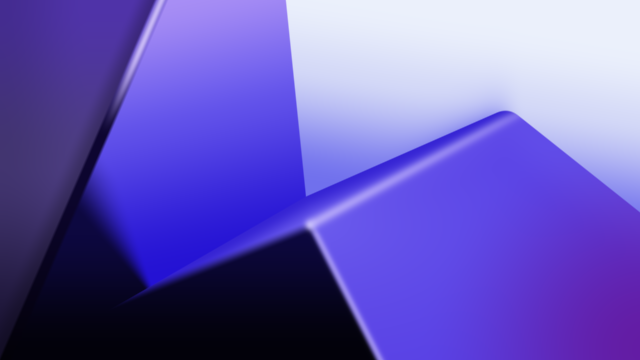
Reproduce this background procedurally as a Shadertoy shader.

```glsl
// Draws glossy violet slabs and a bevelled box before a pale, softly lit wall.

// Layout, in units of the canvas height
const vec2 SLAB_TOP   = vec2(0.433, 1.000);
const vec2 SLAB_FOOT  = vec2(0.012, 0.028);
const vec2 PLANE_TOP  = vec2(0.794, 1.000);
const vec2 NOTCH      = vec2(0.850, 0.454);
const vec2 TIP        = vec2(0.412, 0.201);
const vec2 SHADE_TOP  = vec2(0.235, 0.500);
const vec2 CORNER     = vec2(0.861, 0.375);
const vec2 RIDGE_END  = vec2(1.424, 0.678);
const vec2 PEAK       = vec2(1.412, 0.701);
const vec2 BOX_RIGHT  = vec2(1.778, 0.410);
const vec2 FOOT       = vec2(1.052, 0.000);
const float PEAK_ROUND  = 0.032;
const float RIDGE_WIDTH = 0.016;
const float EDGE_WIDTH  = 0.010;
const float STRIP_WIDTH = 0.028;

// Palette
const vec3 WHITE_LILAC = vec3(0.92, 0.94, 0.985);
const vec3 PALE_BLUE   = vec3(0.81, 0.83, 0.965);
const vec3 PERIWINKLE  = vec3(0.44, 0.44, 0.93);
const vec3 LILAC       = vec3(0.66, 0.56, 0.96);
const vec3 INDIGO      = vec3(0.31, 0.20, 0.88);
const vec3 ULTRAMARINE = vec3(0.14, 0.07, 0.83);
const vec3 SOFT_VIOLET = vec3(0.42, 0.36, 0.93);
const vec3 PLUM        = vec3(0.39, 0.11, 0.64);
const vec3 NIGHT       = vec3(0.05, 0.03, 0.25);
const vec3 BLACK_BLUE  = vec3(0.008, 0.005, 0.04);
const vec3 GLINT       = vec3(0.74, 0.69, 0.98);

// Signed distance to the line a-b, positive on its left
float side(vec2 p, vec2 a, vec2 b) {
    vec2 d = normalize(b - a);
    return dot(p - a, vec2(-d.y, d.x));
}

float smoothMax(float a, float b, float k) {
    float h = max(k - abs(a - b), 0.0) / k;
    return max(a, b) + 0.25 * k * h * h;
}

float bell(float x, float width) {
    return exp(-x * x / (width * width));
}

float cover(float d) {
    float aa = 1.0 / iResolution.y;
    return smoothstep(-aa, aa, d);
}

vec3 darkShade(vec2 p) {
    return mix(BLACK_BLUE, NIGHT, smoothstep(0.02, 0.38, p.y));
}

vec3 wall(vec2 p, float boxDist) {
    float t = p.y + 0.16 * (p.x - 0.93);
    vec3 col = mix(PERIWINKLE, PALE_BLUE, smoothstep(0.48, 0.80, t));
    col = mix(col, WHITE_LILAC, smoothstep(0.72, 1.0, t));
    float contact = exp(-max(boxDist, 0.0) / 0.035)
                  * smoothstep(0.95, 1.3, p.x) * smoothstep(1.46, 1.34, p.x);
    return mix(col, PERIWINKLE, 0.6 * contact);
}

vec3 plane(vec2 p) {
    float t = p.y - 0.22 * (p.x - 0.6);
    vec3 col = mix(ULTRAMARINE, SOFT_VIOLET, smoothstep(0.25, 0.82, t));
    col = mix(col, LILAC, smoothstep(0.68, 1.05, t));
    float spread = mix(0.012, 0.085, clamp((p.y - 0.2) / 0.3, 0.0, 1.0));
    float lit = smoothstep(-spread, spread, side(p, SHADE_TOP, TIP));
    return mix(darkShade(p), col, lit);
}

vec3 box(vec2 p, float depth) {
    // Front face, warming towards the lower right
    vec3 face = mix(INDIGO, SOFT_VIOLET, exp(-1.6 * length((p - CORNER) * vec2(0.8, 1.5))));
    face = mix(face, SOFT_VIOLET, 0.4 * smoothstep(0.15, 0.0, depth));
    face = mix(face, PLUM, smoothstep(0.65, 0.0, length(p - vec2(1.8, 0.03))));

    // Shadowed face and its bright vertical edge
    float edge = side(p, CORNER, FOOT);
    vec3 col = mix(darkShade(p), face, smoothstep(-0.014, 0.010, edge));
    float below = smoothstep(CORNER.y + 0.01, CORNER.y - 0.03, p.y);
    col = mix(col, GLINT, 0.65 * below * bell(edge - 0.004, EDGE_WIDTH));

    // Upper bevel, fading into the faces under it
    float ridge = side(p, CORNER, RIDGE_END);
    float lower = side(p, TIP, CORNER);
    float bevelLeft = smoothstep(-0.022, 0.014, lower);
    float bevelRight = smoothstep(-0.012, 0.012, ridge);
    float bevelMask = mix(bevelLeft, bevelRight, smoothstep(-0.03, 0.03, p.x - CORNER.x));
    vec3 bevel = mix(vec3(0.21, 0.14, 0.83), SOFT_VIOLET, smoothstep(0.0, 0.075, depth));
    col = mix(col, bevel, bevelMask);

    // Ridge light and the glint on the corner
    float along = dot(p - CORNER, normalize(RIDGE_END - CORNER));
    float ridgeLight = smoothstep(-0.02, 0.02, along) * mix(0.85, 0.4, clamp(along / 0.65, 0.0, 1.0));
    col = mix(col, GLINT, ridgeLight * bell(ridge, RIDGE_WIDTH));
    return mix(col, vec3(0.86, 0.83, 1.0), 0.7 * bell(length(p - CORNER), 0.014));
}

vec3 slab(vec2 p, float inside) {
    vec3 col = mix(vec3(0.11, 0.08, 0.22), vec3(0.30, 0.24, 0.51), smoothstep(0.0, 0.55, p.y));
    col = mix(col, vec3(0.31, 0.20, 0.66), smoothstep(0.55, 1.0, p.y));
    col *= mix(0.86, 1.0, smoothstep(0.0, 0.25, p.x));
    return col * mix(0.75, 1.0, smoothstep(0.0, 0.06, inside));
}

void mainImage(out vec4 fragColor, in vec2 fragCoord) {
    vec2 p = fragCoord / iResolution.y;
    p.x += 0.5 * (16.0 / 9.0 - iResolution.x / iResolution.y);

    // Outline of the box: three edges with a rounded peak
    float outline = smoothMax(side(p, NOTCH, PEAK), side(p, PEAK, BOX_RIGHT), PEAK_ROUND);
    outline = max(outline, side(p, TIP, NOTCH));

    vec3 col = wall(p, outline);
    col = mix(col, plane(p), cover(-side(p, NOTCH, PLANE_TOP) * -1.0));
    col = mix(col, box(p, -outline), cover(-outline));

    // Left slab with a polished strip along its edge
    float beyond = side(p, SLAB_TOP, SLAB_FOOT);
    float shine = smoothstep(0.62, 0.88, p.y);
    vec3 strip = mix(vec3(0.05, 0.02, 0.19) * smoothstep(-0.2, 0.6, p.y), vec3(0.38, 0.29, 0.80), shine);
    strip = mix(strip, vec3(0.78, 0.72, 0.96), shine * bell(beyond - 0.015, 0.011));
    col = mix(col, strip, smoothstep(STRIP_WIDTH + 0.006, STRIP_WIDTH - 0.006, beyond));
    col = mix(slab(p, -beyond), col, smoothstep(-0.006, 0.004, beyond));

    fragColor = vec4(col, 1.0);
}
```
